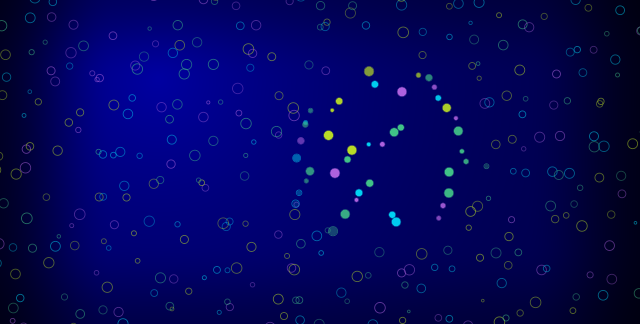
Reproduce this background procedurally as a Shadertoy shader.

```glsl
// Deep blue glow with scattered thin rings and a cluster of filled dots.

#define GLOW_CENTER vec2(0.487, 0.757)
#define GLOW_COLOR vec3(0.0, 0.0, 0.63)
#define FAR_COLOR vec3(0.0, 0.002, 0.18)
#define GLOW_FALLOFF 0.95
#define FOCUS vec2(1.2, 0.53)
#define FOCUS_RADIUS 0.3
#define CELL 0.077
#define RING_WIDTH 0.0026
#define RING_ALPHA 0.52
#define DOT_SPACING 0.038
#define DOT_JITTER 0.046

const vec3 PALETTE[4] = vec3[4](
    vec3(0.00, 0.82, 0.95),   // cyan
    vec3(0.72, 0.86, 0.15),   // lime
    vec3(0.68, 0.38, 0.87),   // purple
    vec3(0.25, 0.76, 0.53));  // green

// Start and end of the lines along which the filled dots gather
const vec4 STRANDS[8] = vec4[8](
    vec4(1.136, 0.785, 1.218, 0.733),
    vec4(1.292, 0.785, 1.479, 0.485),
    vec4(1.374, 0.456, 1.370, 0.323),
    vec4(1.236, 0.595, 1.033, 0.474),
    vec4(1.136, 0.423, 1.033, 0.303),
    vec4(0.950, 0.680, 0.925, 0.360),
    vec4(1.015, 0.590, 1.038, 0.700),
    vec4(1.220, 0.325, 1.220, 0.300));

// Four random values from a 2D seed
vec4 hash4(vec2 seed) {
    vec4 q = fract(seed.xyxy * vec4(0.1031, 0.1030, 0.0973, 0.1099));
    q += dot(q, q.wzxy + 33.33);
    return fract((q.xxyz + q.yzzw) * q.zywx);
}

vec3 paletteColor(float t) {
    return PALETTE[int(min(t * 4.0, 3.0))];
}

// Coverage of a disc edge, one pixel soft
float coverage(float dist, float pixel) {
    return clamp(0.5 - dist / pixel, 0.0, 1.0);
}

// Radial glow, softly darkened towards the borders
vec3 background(vec2 p, float aspect) {
    float glow = exp(-GLOW_FALLOFF * distance(p, GLOW_CENTER));
    vec2 border = min(p, vec2(aspect, 1.0) - p);
    float sides = mix(0.3, 1.0, smoothstep(-0.05, 0.35, border.x));
    float ends = mix(0.7, 1.0, smoothstep(-0.05, 0.25, border.y));
    return mix(FAR_COLOR, GLOW_COLOR, glow) * sides * ends;
}

// Loosely jittered grid of outlines that leaves the focus free
vec3 addRings(vec3 color, vec2 p, float pixel) {
    vec2 home = floor(p / CELL);
    for (int y = -1; y <= 1; y++)
    for (int x = -1; x <= 1; x++) {
        vec2 cell = home + vec2(x, y);
        vec4 rnd = hash4(cell + 17.0);
        vec4 look = hash4(cell + 71.0);
        vec2 center = (cell + 0.5 + 1.5 * (rnd.xy - 0.5)) * CELL;
        if (look.y > 0.94 || distance(center, FOCUS) < FOCUS_RADIUS) continue;
        float radius = mix(0.003, 0.0165, sqrt(rnd.z));
        float edge = abs(distance(p, center) - radius) - 0.5 * RING_WIDTH;
        float alpha = RING_ALPHA * mix(0.7, 1.1, look.z);
        color = mix(color, paletteColor(rnd.w), alpha * coverage(edge, pixel));
    }
    return color;
}

// Dots spread along the strands, fading away from the focus
vec3 addDots(vec3 color, vec2 p, float pixel) {
    for (int s = 0; s < 8; s++) {
        vec2 start = STRANDS[s].xy;
        vec2 end = STRANDS[s].zw;
        float steps = max(floor(distance(start, end) / DOT_SPACING), 1.0);
        for (float i = 0.0; i <= steps; i++) {
            vec4 rnd = hash4(vec2(i * 3.0 + 5.0, float(s) * 7.0 + 11.0));
            vec2 center = mix(start, end, i / steps) + DOT_JITTER * (rnd.xy - 0.5);
            float radius = mix(0.005, 0.015, rnd.z);
            float dist = distance(p, center) - radius;
            float fill = 1.0 - 0.9 * smoothstep(0.2, 0.35, distance(center, FOCUS));
            float rim = coverage(abs(dist) - 0.5 * RING_WIDTH, pixel) * RING_ALPHA;
            float alpha = max(fill * coverage(dist, pixel), rim);
            color = mix(color, paletteColor(rnd.w), alpha);
        }
    }
    return color;
}

void mainImage(out vec4 fragColor, in vec2 fragCoord) {
    vec2 p = fragCoord / iResolution.y;
    float pixel = 1.0 / iResolution.y;
    vec3 color = background(p, iResolution.x / iResolution.y);
    color = addRings(color, p, pixel);
    color = addDots(color, p, pixel);
    fragColor = vec4(color, 1.0);
}
```
